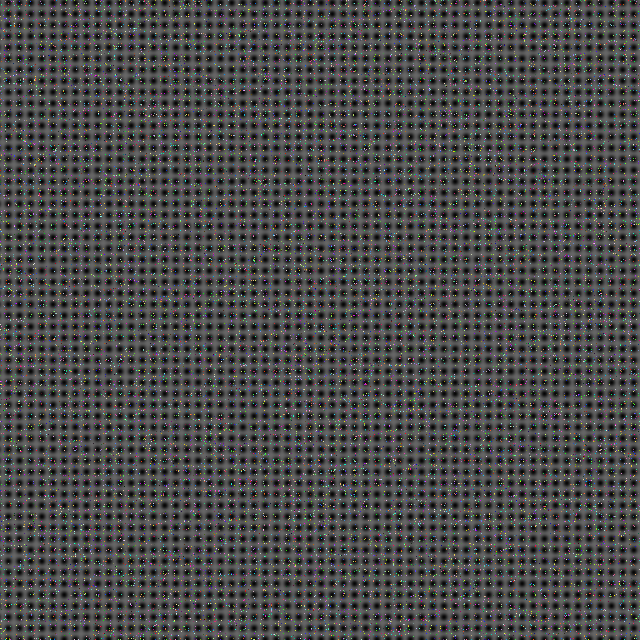
Give the GLSL for this pattern, as a three.js fragment shader.

```glsl
// A soft grey gingham: two sine waves, one across and one up, darken the
// ground along their bands and nearly blacken it where the bands cross.
// A fine grid of random cells scatters small coloured specks on top.

varying vec2 vUv;

const float TAU = 6.2831853;
const vec2  REPEATS = vec2(57.3);            // weave periods across and up
const vec2  DARK_START = vec2(0.75, 0.25);   // band centre in periods from the upper left
const vec3  LIGHT_GREY = vec3(0.40);
const float BAND_DEPTH = 0.06;               // darkening by a single band
const float CROSS_DEPTH = 0.26;              // extra darkening where bands cross
const float GRAIN_CELLS = 512.0;             // speck cells along each side
const float SPECK_SHARE = 0.105;             // part of the cells holding a speck
const float SPECK_HALF = 0.5;                // half width of a speck, in cells
const float SPECK_SOFT = 0.08;               // soft rim of a speck, in cells

// Three random values from 0 to 1 for a cell and a seed
vec3 hash3(vec2 cell, float seed) {
  vec3 p = fract(vec3(cell, cell.x + seed) * vec3(0.1031, 0.1030, 0.0973));
  p += dot(p, p.yxz + 33.33);
  return fract((p.xxy + p.yzz) * p.zyx);
}

// Grey ground, darkest at the crossings of the bands
vec3 weave(vec2 uv) {
  vec2 fromTop = vec2(uv.x, 1.0 - uv.y);
  vec2 band = 0.5 + 0.5 * cos(TAU * (fromTop * REPEATS - DARK_START));
  float shade = BAND_DEPTH * (band.x + band.y) + CROSS_DEPTH * band.x * band.y;
  return LIGHT_GREY - shade;
}

// Speck colour in rgb and its coverage in alpha
vec4 speck(vec2 uv) {
  vec2 grid = uv * GRAIN_CELLS;
  vec2 cell = floor(grid);
  vec2 offset = abs(fract(grid) - 0.5);
  float edge = max(offset.x, offset.y);
  float shape = 1.0 - smoothstep(SPECK_HALF - SPECK_SOFT, SPECK_HALF, edge);
  float present = step(hash3(cell, 17.0).x, SPECK_SHARE);
  return vec4(hash3(cell, 71.0), shape * present);
}

void main() {
  vec4 dot = speck(vUv);
  gl_FragColor = vec4(mix(weave(vUv), dot.rgb, dot.a), 1.0);
}
```
